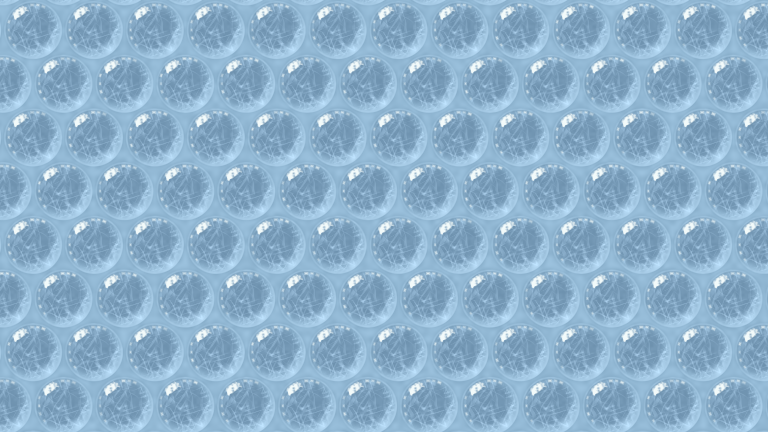
This pattern is drawn by a Shadertoy shader. Its source:

```glsl
// Sheet of clear blue bubbles packed in staggered rows.
// The nearer of two rectangular lattices gives the bubble; each is shaded with
// a soft lens gradient, scratched film, a thin rim, a window glare and glints.

#define PITCH vec2(0.1410, 0.1243)   // spacing across and down, canvas heights
#define FIRST vec2(0.0764, 0.0694)   // first centre from the top left
#define RADIUS 0.0672
#define RIM_WIDTH 0.022              // in bubble radii
#define SCRATCHES 0.075
#define WEAR 0.035
#define FILM_COLOR vec3(0.565, 0.715, 0.825)
#define DEEP_COLOR vec3(0.495, 0.635, 0.748)
#define GLOW_COLOR vec3(0.69, 0.83, 0.935)
#define GLARE_COLOR vec3(0.95, 0.98, 0.98)

float hash(vec2 p) {
    vec3 h = fract(p.xyx * vec3(0.1031, 0.1030, 0.0973));
    h += dot(h, h.yzx + 33.33);
    return fract((h.x + h.y) * h.z);
}

float noise(vec2 p) {
    vec2 cell = floor(p), f = fract(p);
    f = f * f * (3.0 - 2.0 * f);
    return mix(mix(hash(cell), hash(cell + vec2(1, 0)), f.x),
               mix(hash(cell + vec2(0, 1)), hash(cell + vec2(1, 1)), f.x), f.y);
}

vec2 direction(float degrees) {
    return vec2(cos(radians(degrees)), sin(radians(degrees)));
}

// Fine fibres: noise stretched along several directions and bent a little
float scratches(vec2 q) {
    float sum = 0.0;
    vec2 bent = q + 0.12 * vec2(noise(q * 3.0 + 7.0), noise(q * 3.0 + 19.0));
    for (int i = 0; i < 4; i++) {
        vec2 along = direction(20.0 + 43.0 * float(i));
        vec2 across = vec2(-along.y, along.x);
        float n = noise(vec2(dot(bent, along) * 2.5, dot(bent, across) * 15.0) + 40.0 + 13.0 * float(i));
        sum += smoothstep(0.55, 0.95, n) - 0.18;
    }
    return sum;
}

// Distance to a block bent around the bubble; halfSize is (along, across) the rim
float rimBlock(vec2 q, float degrees, float radius, vec2 halfSize) {
    vec2 dir = direction(degrees);
    vec2 local = vec2(dot(q, vec2(-dir.y, dir.x)), length(q) - radius);
    vec2 d = abs(local) - halfSize;
    float block = length(max(d, 0.0)) + min(max(d.x, d.y), 0.0);
    return dot(q, dir) > 0.0 ? block : 1.0;
}

float cover(float dist, float soft) {
    return 1.0 - smoothstep(-soft, soft, dist);
}

vec3 bubbleColor(vec2 q, vec2 id, float soft) {
    float r = length(q);

    // Lens body: dark middle and upper left, paler shoulder, glow at lower right
    float deep = 1.0 - smoothstep(0.62, 1.0, length(q - vec2(-0.05, 0.06)));
    vec3 color = mix(FILM_COLOR, DEEP_COLOR, 0.92 * deep);
    float lower = smoothstep(-0.1, 0.95, dot(q, direction(-52.0)));
    color = mix(color, GLOW_COLOR, 0.65 * lower * smoothstep(0.45, 0.88, r));
    color += 0.10 * exp(-28.0 * dot(q - vec2(0.50, -0.63), q - vec2(0.50, -0.63)));

    // Film texture, shared by all bubbles with a slight change in each
    color += SCRATCHES * scratches(q) * (1.0 - smoothstep(0.75, 1.0, r));
    color += WEAR * (noise(q * 9.0 + id * 31.0) - 0.5);

    // Dark inner edge and thin pale rim
    color -= 0.045 * exp(-pow((r - 0.92) / 0.035, 2.0)) * smoothstep(-0.6, 0.8, q.y - q.x);
    float rim = cover(abs(r - 0.965) - RIM_WIDTH, soft + 0.012);
    color = mix(color, GLOW_COLOR, rim * (0.22 + 0.4 * noise(q * 5.0 + 11.0)));

    // Ragged window glare with a dark fleck
    float ragged = 0.10 * (noise(q * 13.0 + 3.0) - 0.5);
    float glare = cover(rimBlock(q, 127.0, 0.79, vec2(0.25, 0.11)) + ragged, soft + 0.02);
    glare *= 1.0 - 0.75 * cover(length(q - vec2(-0.46, 0.60)) - 0.035, soft + 0.02);
    glare *= 1.0 - 0.6 * cover(rimBlock(q, 113.0, 0.76, vec2(0.025, 0.08)), soft + 0.02);
    color = mix(color, GLARE_COLOR, glare);

    // Small glints trailing around the upper and left rim
    for (int i = 0; i < 7; i++) {
        float k = float(i);
        float size = 0.018 + 0.025 * hash(vec2(k, 4.0));
        float turn = i < 3 ? 66.0 + 13.0 * k : 104.0 + 19.0 * k;
        float glint = cover(rimBlock(q, turn, 0.83 + 0.06 * hash(vec2(k, 9.0)), vec2(size * 1.5, size)), soft + 0.02);
        color = mix(color, GLARE_COLOR, glint * (0.45 + 0.4 * hash(vec2(k, 17.0) + id)));
    }
    return color;
}

void mainImage(out vec4 fragColor, in vec2 fragCoord) {
    vec2 p = vec2(fragCoord.x, iResolution.y - fragCoord.y) / iResolution.y;

    // Nearest centre among the even and the odd rows
    vec2 period = PITCH * vec2(1.0, 2.0);
    vec2 evenId = round((p - FIRST) / period);
    vec2 oddId = round((p - FIRST) / period - 0.5) + 0.5;
    vec2 toEven = p - FIRST - evenId * period;
    vec2 toOdd = p - FIRST - oddId * period;
    bool isEven = dot(toEven, toEven) < dot(toOdd, toOdd);
    vec2 id = (isEven ? evenId : oddId) * 2.0 + 50.0;
    vec2 q = (isEven ? toEven : toOdd) * vec2(1, -1) / RADIUS;
    float soft = 0.75 / (iResolution.y * RADIUS);

    // Flat film between bubbles, with faint creases
    vec3 film = FILM_COLOR + 0.025 + 0.05 * (noise(p * 70.0) - 0.5);
    film -= 0.035 * exp(-12.0 * abs(length(q) - 1.02));
    vec3 color = mix(film, bubbleColor(q, id, soft), cover(length(q) - 1.0, soft));
    fragColor = vec4(clamp(color, 0.0, 1.0), 1.0);
}
```
